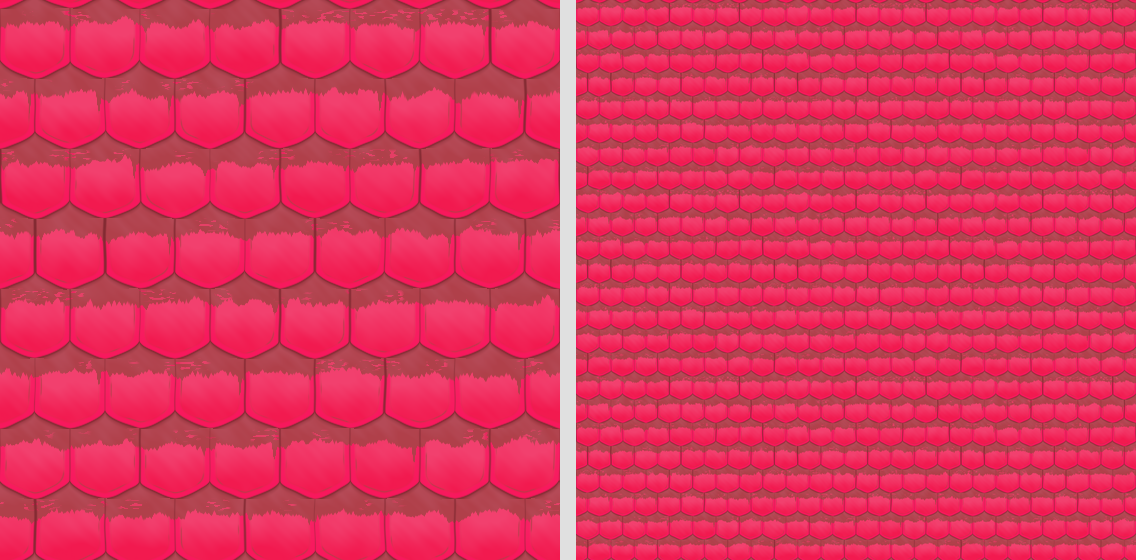
Left, the tile; right, the same tile 3 across and 3 down.
Reproduce this pattern procedurally as a Shadertoy shader.

```glsl
// Painted roof of overlapping shingles: 8 rows of 8, every other row shifted by half.
// Each shingle is a curved-tip shape with a lit face, a ragged brushed shadow, a rim,
// a broken inset line and dark joints. All noise wraps, so the roof tiles seamlessly.

const float COUNT = 8.0;        // shingles across and down
const float TIP_OFFSET = 0.875; // height of the lowest tips, in shingles
const float TAU = 6.2831853;

const vec3 FACE_HIGH   = vec3(0.95, 0.25, 0.43);
const vec3 FACE_LOW    = vec3(0.95, 0.10, 0.31);
const vec3 RIM         = vec3(0.98, 0.09, 0.38);
const vec3 SHADE       = vec3(0.69, 0.25, 0.29);
const vec3 SHADE_LIGHT = vec3(0.71, 0.29, 0.34);
const vec3 JOINT       = vec3(0.50, 0.16, 0.19);

// Two random values in 0..1 for a non-negative whole cell
vec2 hash2(vec2 cell) {
    const uint K = 1664525u;
    uvec2 v = uvec2(cell) * K + 12345u;
    v.x += v.y * K;
    v.y += v.x * K;
    v ^= v >> 16u;
    v.x += v.y * K;
    v.y += v.x * K;
    v ^= v >> 16u;
    return vec2(v & 65535u) / 65535.0;
}

float gradientDot(vec2 cell, vec2 offset, vec2 period) {
    float angle = TAU * hash2(mod(cell, period)).x;
    return dot(vec2(cos(angle), sin(angle)), offset);
}

// Gradient noise that wraps over the roof; frequency is whole cells per shingle
float noise(vec2 p, vec2 frequency) {
    vec2 period = frequency * COUNT;
    p *= frequency;
    vec2 i = floor(p), f = p - i;
    vec2 s = f * f * f * (f * (f * 6.0 - 15.0) + 10.0);
    vec2 e = vec2(1.0, 0.0);
    float low = mix(gradientDot(i, f, period),
                    gradientDot(i + e, f - e, period), s.x);
    float high = mix(gradientDot(i + e.yx, f - e.yx, period),
                     gradientDot(i + e.xx, f - e.xx, period), s.x);
    return mix(low, high, s.y);
}

// Height of the lower edge above the tip, for x in -0.5..0.5
float lowerEdge(float x) {
    float a = abs(2.0 * x);
    return 0.22 * pow(a, 1.4) + 0.035 * pow(a, 14.0);
}

// Column index and centred x within a row
vec2 columnAt(float x, float row) {
    float u = x + 0.5 * mod(row, 2.0);
    return vec2(floor(u), fract(u) - 0.5);
}

float smoothMin(float a, float b, float k) {
    float h = max(k - abs(a - b), 0.0) / k;
    return min(a, b) - 0.25 * h * h * k;
}

float band(float d, float halfWidth, float soft) {
    return 1.0 - smoothstep(halfWidth - soft, halfWidth + soft, abs(d));
}

// Positive in the brushed shadow, negative on the lit face
float shadowDepth(vec2 p, float x, float t, float random) {
    float level = 0.79 + 0.06 * (random - 0.5);
    level += 0.13 * noise(p, vec2(3.0, 1.0)) + 0.06 * noise(p, vec2(9.0, 3.0));
    level += 0.07 * noise(p, vec2(26.0, 4.0));
    level -= 0.05 * smoothstep(0.25, 0.5, abs(x));
    float drip = max(noise(p + 3.4, vec2(2.0, 1.0)), 0.0);
    return t - level + 0.6 * drip * band(abs(x) - 0.42, 0.02, 0.02);
}

// Small sideways paint marks left in the shadow
float flecks(vec2 p, float t) {
    float marks = smoothstep(0.14, 0.22, noise(p, vec2(9.0, 26.0)));
    float patches = smoothstep(0.08, 0.2, noise(p + 1.7, vec2(2.0, 1.0)));
    return marks * patches * band(t - 0.91, 0.07, 0.03);
}

vec3 shingle(vec2 p, vec2 cell, float x, float t, float aa) {
    vec2 random = hash2(mod(cell, COUNT));
    float side = 0.5 - abs(x);
    float bottom = 0.93 * (t - lowerEdge(x));
    float edge = smoothMin(side, bottom, 0.12);

    // Lit face with soft brush strokes
    float strokes = noise(p, vec2(3.0, 2.0)) + 0.6 * noise(p + p.yx * vec2(1.0, 0.0), vec2(7.0, 2.0));
    float lift = smoothstep(0.1, 0.8, t) + 0.25 * strokes + 0.25 * (random.y - 0.5);
    vec3 face = mix(FACE_LOW, FACE_HIGH, clamp(lift, 0.0, 1.0));
    face = mix(face, RIM, 0.75 * (1.0 - smoothstep(0.05, 0.09, edge)));

    // Broken inset line
    float wear = smoothstep(0.08, 0.28, noise(p + 5.3, vec2(3.0)));
    face = mix(face, SHADE, (0.12 + 0.75 * wear) * band(edge - 0.085, 0.007, 0.006 + aa));

    // Brushed shadow and its stray marks
    vec3 shade = mix(SHADE, SHADE_LIGHT, clamp(0.5 + strokes + 2.0 * (t - 1.0), 0.0, 1.0));
    float depth = shadowDepth(p, x, t, random.x);
    float cover = smoothstep(-0.008 - aa, 0.008 + aa, depth) * (1.0 - 0.8 * flecks(p, t));
    vec3 color = mix(face, shade, cover);

    // Upright joint, shared by both neighbours
    vec2 joint = hash2(mod(cell + vec2(step(0.0, x), 0.0), COUNT) + 32.0);
    float width = mix(0.004, 0.022, joint.x * joint.x);
    return mix(color, JOINT, mix(0.55, 0.95, joint.x) * band(side, width, 0.008 + aa));
}

void mainImage(out vec4 fragColor, in vec2 fragCoord) {
    vec2 p = fragCoord / iResolution.xy * COUNT - vec2(0.0, TIP_OFFSET);
    float aa = 0.5 * COUNT / min(iResolution.x, iResolution.y);
    p += 0.025 * vec2(noise(p, vec2(2.0)), noise(p + 2.6, vec2(3.0)));

    // Upper shingle hides the top of the row beneath it
    float row = floor(p.y), t = p.y - row;
    vec2 upper = columnAt(p.x, row), lower = columnAt(p.x, row - 1.0);
    float lip = t - lowerEdge(upper.y);
    vec3 above = shingle(p, vec2(upper.x, row), upper.y, t, aa);
    vec3 below = shingle(p, vec2(lower.x, row - 1.0), lower.y, t + 1.0, aa);

    // Cast shadow and dark outline under the lip
    below = mix(below, JOINT, 0.45 * smoothstep(-0.09, 0.0, lip));
    vec3 color = mix(below, above, smoothstep(-aa, aa, lip));
    color = mix(color, JOINT, 0.8 * band(lip + 0.006, 0.012, 0.010 + aa));
    fragColor = vec4(color, 1.0);
}
```
